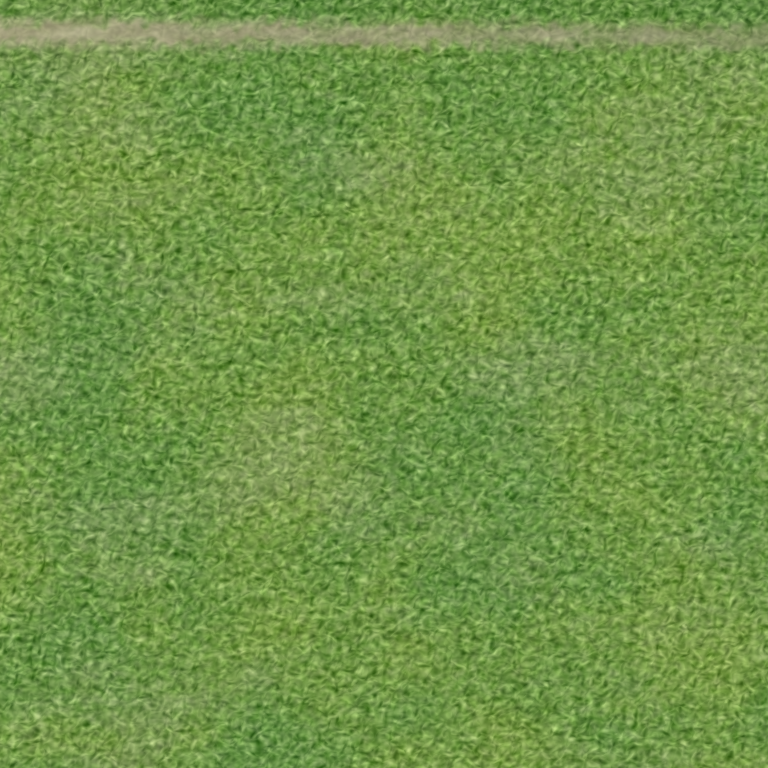
This texture is drawn by a WebGL 1 fragment shader. Its source:

```glsl
precision highp float;
uniform vec2 u_resolution;

vec2 hash2(vec2 p) {
  vec3 q = fract(p.xyx * vec3(0.1031, 0.1030, 0.0973));
  q += dot(q, q.yzx + 33.33);
  return fract((q.xx + q.yz) * q.zy);
}

float cornerSlope(vec2 cell, vec2 corner, vec2 f) {
  return dot(hash2(cell + corner) * 2.0 - 1.0, f - corner);
}

// Gradient noise, roughly -0.7 to 0.7
float noise(vec2 p) {
  vec2 i = floor(p), f = fract(p);
  vec2 u = f * f * f * (f * (f * 6.0 - 15.0) + 10.0);
  float low = mix(cornerSlope(i, vec2(0.0), f), cornerSlope(i, vec2(1.0, 0.0), f), u.x);
  float high = mix(cornerSlope(i, vec2(0.0, 1.0), f), cornerSlope(i, vec2(1.0), f), u.x);
  return mix(low, high, u.y);
}

float fbm(vec2 p) {
  float sum = 0.0, weight = 1.0;
  for (int i = 0; i < 5; i++) {
    sum += weight * noise(p);
    p = mat2(1.6, 1.2, -1.2, 1.6) * p + 17.3;
    weight *= 0.55;
  }
  return sum;
}

// Noise drawn out along one direction
float streaks(vec2 p, float angle, float seed) {
  float c = cos(angle), s = sin(angle);
  return noise(mat2(c, -s, s, c) * p * vec2(72.0, 150.0) + seed);
}

// Lit blades lie over each other, and so do the shadows between them
float bladeGrain(vec2 p) {
  vec2 bent = p + 0.005 * vec2(noise(p * 55.0), noise(p * 55.0 + 91.0));
  float lit = max(streaks(bent, 0.55, 310.0), streaks(bent, -0.4, 352.0));
  float shade = min(streaks(bent, 0.05, 397.0), streaks(bent, 1.25, 441.0));
  return 0.85 * (lit + shade) + 0.22 * noise(p * 190.0 + 70.0);
}

void main() {
  vec2 p = gl_FragCoord.xy / u_resolution;
  float grain = bladeGrain(p);
  float streak = noise(p * vec2(14.0, 75.0) + 120.0);

  // Broad patches of cool and warm turf
  float tone = fbm(p * vec2(4.0, 5.0) + 8.0);
  vec3 color = mix(vec3(0.39, 0.555, 0.27), vec3(0.475, 0.60, 0.275), smoothstep(-0.55, 0.5, tone));

  // Dry, greyer turf with ragged borders
  float dryness = fbm(p * vec2(4.0, 7.0) + 43.0) + 0.25 * streak + 0.2 * noise(p * 45.0 + 15.0);
  float dry = smoothstep(-0.1, 0.6, dryness);
  color = mix(color, vec3(0.525, 0.605, 0.39), 0.6 * dry);
  color += 0.03 * streak + 0.05 * noise(p * 32.0 + 55.0);

  // Cooler, darker grass beyond the path, mostly to the right
  float beyond = smoothstep(0.955, 0.985, p.y);
  color = mix(color, vec3(0.36, 0.53, 0.25), beyond * (0.3 + 0.5 * p.x));

  // Worn path with blurred borders, pale on the left, overgrown on the right
  float edge = 0.006 * noise(p * vec2(12.0, 9.0)) + 0.016 * noise(p * 70.0 + 31.0);
  float reach = abs(p.y - 0.958 + 0.006 * p.x + edge);
  float path = 1.0 - smoothstep(0.002, 0.030 - 0.004 * p.x, reach);
  path *= 1.05 - 0.3 * p.x + 0.5 * noise(p * vec2(16.0, 40.0) + 64.0);
  path = clamp(path, 0.0, 1.0);
  vec3 soil = mix(vec3(0.65, 0.64, 0.50), vec3(0.55, 0.57, 0.42), p.x);
  color = mix(color, soil + 0.09 * streak, path);

  // Blade light and shade, softer on worn ground
  float contrast = 1.0 - 0.6 * path - 0.12 * dry;
  color += grain * contrast * vec3(0.37, 0.35, 0.30);
  color += noise(p * 85.0 + 210.0) * contrast * vec3(0.06, 0.01, 0.08);

  gl_FragColor = vec4(clamp(color, 0.0, 1.0), 1.0);
}
```
